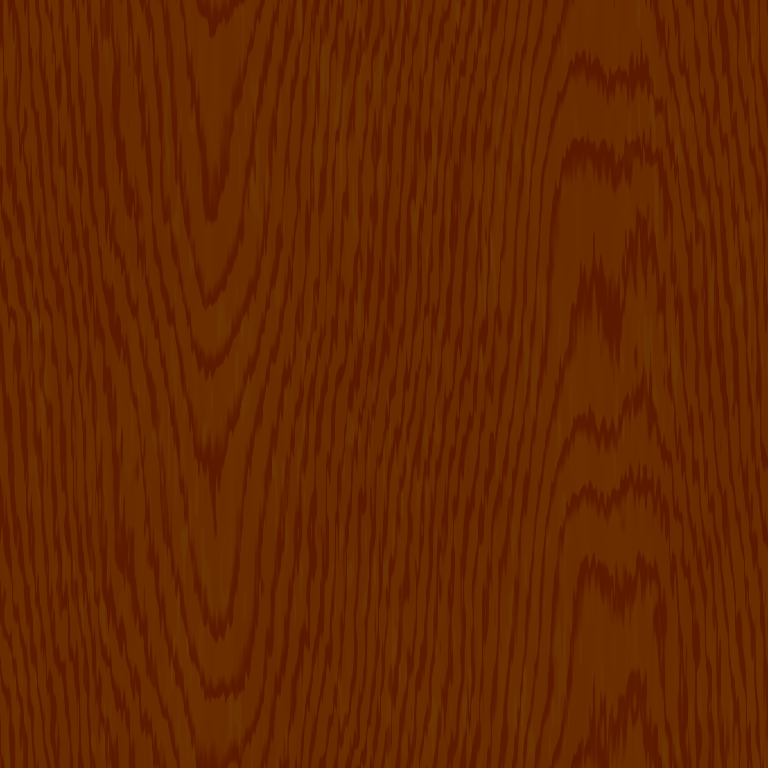
Give the GLSL for this texture, as a Shadertoy shader.

```glsl
// Flat-sawn dark wood: growth rings are the contour lines of a sloping height
// field with a valley (nested V shapes) on the left and a ridge (arches) on the
// right. Layered sines bend the rings; stretched noise frays them into fibres.

const float TAU = 6.2831853;
const vec3 WOOD = vec3(0.411, 0.172, 0.0);
const vec3 RING = vec3(0.356, 0.097, 0.0);
const vec3 PORE = vec3(0.424, 0.222, 0.008);
const float VALLEY_X = 0.285;
const float RIDGE_X = 0.735;

float hash(vec2 cell) {
    vec3 p = fract(vec3(cell.xyx) * 0.1031);
    p += dot(p, p.yzx + 33.33);
    return fract((p.x + p.y) * p.z);
}

// Smooth noise on a grid of the given density; tall cells make fibres.
float fibreNoise(vec2 uv, vec2 density) {
    vec2 p = uv * density;
    vec2 cell = floor(p);
    vec2 t = smoothstep(0.0, 1.0, p - cell);
    float low = mix(hash(cell), hash(cell + vec2(1, 0)), t.x);
    float high = mix(hash(cell + vec2(0, 1)), hash(cell + vec2(1, 1)), t.x);
    return mix(low, high, t.y);
}

float bump(float x, float center, float radius) {
    float d = (x - center) / radius;
    return exp(-d * d);
}

// Slow bending of the rings.
float sineWarp(vec2 uv) {
    float warp = 0.26 * sin(uv.y * 13.0 + uv.x * 5.0 + 0.6);
    warp += 0.16 * sin(uv.x * 23.0 - uv.y * 4.0 + 1.7);
    warp += 0.12 * sin(uv.x * 47.0 + uv.y * 9.0 + 2.0 * sin(uv.y * 5.0));
    warp += 0.11 * sin(uv.x * 93.0 - uv.y * 7.0) * sin(uv.y * 6.0 + 1.0);
    return warp;
}

// Ring count at a point; whole steps are successive growth rings.
float ringHeight(vec2 uv) {
    // The third harmonic keeps the straight grain evenly dense.
    float turn = TAU * (uv.x - VALLEY_X);
    float height = -11.6 * cos(turn) - 0.62 * cos(3.0 * turn);
    height += 0.5 * (bump(uv.x, RIDGE_X, 0.04) - bump(uv.x, VALLEY_X, 0.04));
    // Wider, calmer bands on the outer flank of each figure.
    height += 1.6 * smoothstep(0.12, 0.21, uv.x);
    height += 1.6 * smoothstep(0.785, 0.875, uv.x);
    return height - 6.8 * uv.y + sineWarp(uv);
}

// Dark line at the middle of each period, with a soft slope on either side.
float ringLine(float height, float halfWidth, float softLow, float softHigh) {
    float d = fract(height) - 0.5;
    float rise = smoothstep(-halfWidth - softLow, -halfWidth * 0.5, d);
    float fall = 1.0 - smoothstep(halfWidth * 0.5, halfWidth + softHigh, d);
    return rise * fall;
}

void mainImage(out vec4 fragColor, in vec2 fragCoord) {
    vec2 uv = fragCoord / iResolution.xy;

    // Fray the rings along fine vertical fibres, more so in dense grain.
    float figure = max(bump(uv.x, VALLEY_X, 0.09), bump(uv.x, RIDGE_X, 0.09));
    float fray = fibreNoise(uv, vec2(340.0, 26.0)) - 0.5;
    fray += 0.7 * (fibreNoise(uv + 7.3, vec2(150.0, 15.0)) - 0.5);
    float height = ringHeight(uv) + mix(0.5, 0.2, figure) * fray;

    // Lines are thin with a long inner shade in the figures, even elsewhere.
    float halfWidth = mix(0.19, 0.075, figure);
    float rightSide = smoothstep(0.42, 0.6, uv.x);
    float softLow = mix(0.07, 0.22, figure * (1.0 - rightSide));
    float softHigh = mix(0.07, 0.22, figure * rightSide);
    softLow = mix(softLow, 0.04, figure * rightSide);
    softHigh = mix(softHigh, 0.04, figure * (1.0 - rightSide));
    float ring = ringLine(height, halfWidth, softLow, softHigh);

    // Uneven stain and short light pores.
    float stain = fibreNoise(uv + 3.1, vec2(110.0, 9.0));
    float patchTone = fibreNoise(uv + 1.9, vec2(14.0, 3.0));
    ring *= mix(0.85, 1.08, stain);
    float pore = smoothstep(0.60, 0.85, fibreNoise(uv + 11.7, vec2(250.0, 22.0)));
    pore *= smoothstep(0.25, 0.7, fibreNoise(uv + 5.9, vec2(38.0, 7.0)));

    vec3 color = mix(WOOD, RING, clamp(ring, 0.0, 1.0));
    color = mix(color, PORE, 0.55 * pore * (1.0 - 0.5 * ring));
    color += vec3(0.008, 0.014, 0.0) * (stain - 0.5);
    color += vec3(0.008, 0.012, 0.0) * (patchTone - 0.5);
    fragColor = vec4(color, 1.0);
}
```
